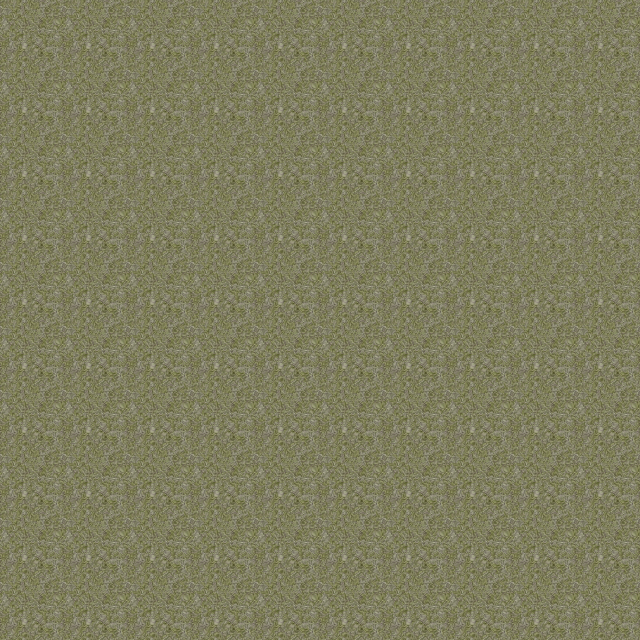
A three.js fragment shader for this texture:

```glsl
varying vec2 vUv;

vec2 gradientAt(vec2 cell, float period, float seed) {
  cell = mod(cell, period);
  float h = fract(sin(dot(cell, vec2(127.1, 311.7)) + seed * 74.7) * 43758.5);
  return vec2(cos(h * 6.2832), sin(h * 6.2832));
}

// Gradient noise that wraps at the tile border, shifted by its seed
float tileNoise(vec2 tile, float period, float seed) {
  vec2 p = tile * period + seed * vec2(0.37, 0.61);
  vec2 i = floor(p);
  vec2 f = p - i;
  vec2 u = f * f * f * (f * (f * 6.0 - 15.0) + 10.0);
  float a = dot(gradientAt(i, period, seed), f);
  float b = dot(gradientAt(i + vec2(1.0, 0.0), period, seed), f - vec2(1.0, 0.0));
  float c = dot(gradientAt(i + vec2(0.0, 1.0), period, seed), f - vec2(0.0, 1.0));
  float d = dot(gradientAt(i + 1.0, period, seed), f - 1.0);
  return mix(mix(a, b, u.x), mix(c, d, u.x), u.y);
}

// Soft elliptical spot, wrapped around the tile
float spot(vec2 tile, vec2 center, vec2 radius) {
  vec2 d = (fract(tile - center + 0.5) - 0.5) / radius;
  return exp(-dot(d, d));
}

void main() {
  vec2 tile = fract(vUv * 10.0);

  // Uneven growth bends the regular noise grid
  vec2 bend = vec2(tileNoise(tile, 13.0, 11.0), tileNoise(tile, 13.0, 12.0));
  vec2 ground = tile + 0.05 * bend;

  // Clumps of moss among dry straw
  float clumps = tileNoise(ground, 6.0, 1.0) * 0.4
               + tileNoise(ground, 10.0, 2.0) * 0.8
               + tileNoise(ground, 17.0, 3.0) * 0.5;
  float dryness = smoothstep(-0.55, 0.55, clumps);
  vec3 moss = vec3(0.465, 0.467, 0.292);
  vec3 straw = vec3(0.535, 0.527, 0.447);
  vec3 color = mix(moss, straw, dryness);

  // Bare soil between clumps
  float bare = smoothstep(0.1, 0.45, tileNoise(ground, 8.0, 4.0) + 0.3 * tileNoise(ground, 17.0, 5.0));
  bare = max(bare * 0.45, spot(ground, vec2(0.17, 0.2), vec2(0.08, 0.05)) * 0.6);
  color = mix(color, vec3(0.45, 0.415, 0.35), bare);

  // Pale tuft and dark hollow
  color += 0.05 * spot(ground, vec2(0.72, 0.18), vec2(0.03, 0.06));
  color -= 0.05 * spot(ground, vec2(0.65, 0.14), vec2(0.025, 0.07));

  // Fine blades: light and dark grain with slight tint changes
  float grain = tileNoise(ground, 43.0, 6.0) * 0.2 + tileNoise(ground, 29.0, 7.0) * 0.1;
  float tint = tileNoise(ground, 37.0, 8.0);
  color += grain * vec3(1.0, 1.0, 0.95);
  color += tint * vec3(0.02, -0.015, 0.045);

  gl_FragColor = vec4(clamp(color, 0.0, 1.0), 1.0);
}
```
